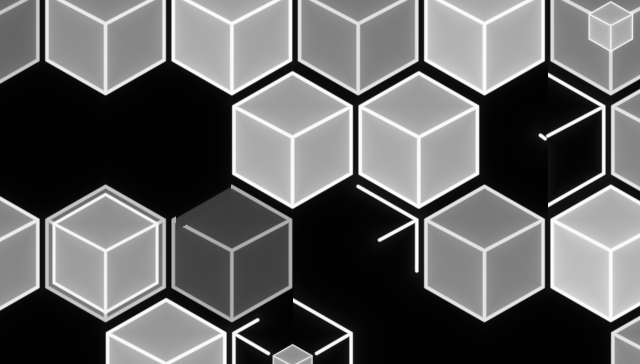
Write a Shadertoy shader that draws this background.

```glsl
// Monochrome wall of glowing isometric cubes on a staggered lattice.
// Each lattice cell holds a filled cube, a broken wire frame or nothing;
// cubes are hexagon distance fields with bright segment strokes on top.

float segment(vec2 p, vec2 a, vec2 b) {
    vec2 ab = b - a;
    return length(p - a - ab * clamp(dot(p - a, ab) / dot(ab, ab), 0.0, 1.0));
}

// Signed distance to the cube silhouette, top and bottom corners at y = +-1
float hexagon(vec2 q) {
    q = abs(q);
    return max(q.x - 0.875, (q.x * 0.571 + q.y - 1.0) * 0.868);
}

// Distance to all visible cube edges, folded on the vertical axis
float cubeWire(vec2 q) {
    q.x = abs(q.x);
    vec2 shoulder = vec2(0.875, 0.5), joint = vec2(0.0, 0.04);
    float d = segment(q, vec2(0.0, 1.0), shoulder);
    d = min(d, segment(q, shoulder, vec2(0.875, -0.5)));
    d = min(d, segment(q, vec2(0.875, -0.5), vec2(0.0, -1.0)));
    d = min(d, segment(q, shoulder, joint));
    return min(d, segment(q, joint, vec2(0.0, -1.0)));
}

// Open frame: right half of the outline with one inner arm
float halfWire(vec2 q) {
    float d = q.x > 0.04 ? cubeWire(q) : length(q - vec2(0.04, 0.06));
    return min(d, segment(q, vec2(-0.07, 0.07), vec2(0.0, 0.02)));
}

// Open frame: three strokes meeting at the right shoulder
float cornerWire(vec2 q) {
    vec2 shoulder = vec2(0.875, 0.5);
    float d = segment(q, vec2(0.0, 1.0), shoulder);
    d = min(d, segment(q, shoulder, vec2(0.32, 0.2)));
    return min(d, segment(q, shoulder, vec2(0.875, -0.26)));
}

// Open frame: box with a gap in its upper left edge
float boxWire(vec2 q) {
    vec2 shoulder = vec2(0.875, 0.5), m = vec2(abs(q.x), q.y);
    vec2 rim = q.x < 0.0 ? vec2(0.52, 0.7) : vec2(0.0, 1.0);
    float d = segment(m, rim, shoulder);
    d = min(d, segment(m, shoulder, vec2(0.875, -0.5)));
    return min(d, segment(m, shoulder, vec2(0.36, 0.2)));
}

float stroke(float d, float halfWidth, float aa) {
    return 1.0 - smoothstep(halfWidth - aa, halfWidth + aa, d);
}

// Paints a shaded cube with halo, faces and edges over the current tone
void paintCube(inout float tone, vec2 q, float d, float level, float halfWidth, float aa) {
    float hull = hexagon(q);
    tone += 0.1 * level * exp(-12.0 * max(hull, 0.0));
    bool isTop = q.y > 0.04 + 0.526 * abs(q.x);
    float face = isTop ? 1.0 - 0.1 * q.y : (q.x < 0.0 ? 1.03 : 0.98) - 0.04 * q.y;
    float body = level * (face + 0.16 * exp(-9.0 * d));
    tone = mix(tone, body, 1.0 - smoothstep(-aa, aa, hull));
    float edge = mix(0.68, 0.98, smoothstep(0.25, 0.64, level));
    tone = mix(tone, edge, stroke(d, halfWidth, aa));
}

void mainImage(out vec4 fragColor, in vec2 fragCoord) {
    vec2 p = fragCoord / iResolution.y;
    float radius = 0.184;
    float aa = 1.0 / (iResolution.y * radius);
    float tone = 0.008;

    // Face brightness by row from the top; negative values are open frames
    float levels[24] = float[24](
        0.40, 0.53, 0.64, 0.49, 0.67, 0.47,
        0.0, 0.0, 0.64, 0.64, -1.0, 0.50,
        0.53, 0.38, 0.25, -2.0, 0.50, 0.71,
        0.0, 0.62, -3.0, 0.0, 0.0, 0.50);

    for (int i = 0; i < 24; i++) {
        int row = i / 6;
        float shift = row % 2 == 1 ? 0.1096 : -0.057;
        vec2 center = vec2(shift + 0.347 * float(i % 6), 0.927 - 0.3116 * float(row));
        vec2 q = (p - center) / radius;
        float level = levels[i];
        if (level > 0.0) {
            float d = cubeWire(q);
            // The darkest cube loses its upper left rim
            bool onRim = q.x < -0.02 && q.x > -0.84 && q.y - 0.571 * q.x > 0.82;
            if (level < 0.3 && onRim) d = 1.0;
            paintCube(tone, q, d, level, 0.027, aa);
        } else if (level < 0.0) {
            float d = level > -1.5 ? halfWire(q) : level > -2.5 ? cornerWire(q) : boxWire(q);
            tone += 0.09 * exp(-9.0 * d);
            tone = mix(tone, 0.98, stroke(d, 0.027, aa));
        }
    }

    // Nested cube, then two miniatures
    vec2 q = (p - vec2(0.29, 0.304)) / (radius * 0.88);
    paintCube(tone, q, cubeWire(q), 0.59, 0.026, aa / 0.88);
    q = (p - vec2(1.678, 0.927)) / 0.068;
    paintCube(tone, q, cubeWire(q), 0.66, 0.025, aa * radius / 0.068);
    q = (p - vec2(0.804, -0.008)) / 0.061;
    paintCube(tone, q, cubeWire(q), 0.58, 0.025, aa * radius / 0.061);

    fragColor = vec4(vec3(clamp(tone, 0.0, 1.0)), 1.0);
}
```
